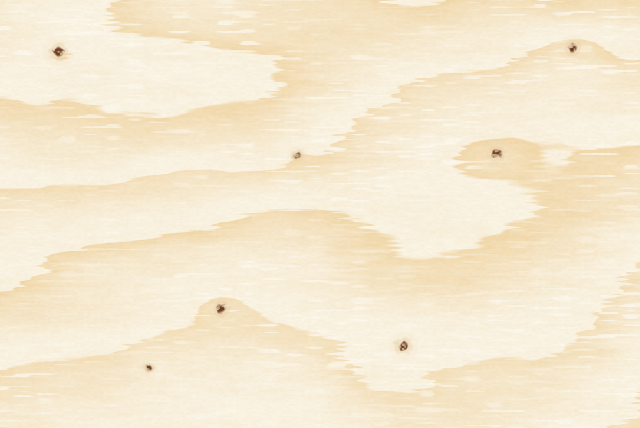
Give the GLSL for this texture, as a Shadertoy shader.

```glsl
// Pale softwood plywood: growth rings are a sawtooth over a warped, stretched
// height field, each with one ragged edge that fades slowly to cream.
// Fine fibres, white dashes and a few small brown knots lie on top.

const vec3 CREAM = vec3(0.976, 0.948, 0.882);
const vec3 TAN = vec3(0.946, 0.853, 0.685);
const vec3 DASH_WHITE = vec3(0.985, 0.968, 0.925);
const vec3 KNOT_BROWN = vec3(0.40, 0.21, 0.12);
const vec3 KNOT_HALO = vec3(0.91, 0.80, 0.62);

const vec2 RING_SLOPE = vec2(0.95, -3.7);   // ring count along x and y
const vec2 WARP_SCALE = vec2(1.5, 3.1);
const float WARP_AMOUNT = 1.5;
const float RAGGED_REACH = 0.06;            // fibre offset at ring edges
const float EDGE_WIDTH = 0.035;
const float FADE_POWER = 2.1;
const vec2 FIBRE_SCALE = vec2(14.0, 190.0);
const vec2 DASH_SCALE = vec2(19.0, 175.0);
const float GRAIN_CONTRAST = 0.022;
const int KNOT_COUNT = 7;
const float KNOT_MIN = 0.005;
const float KNOT_MAX = 0.013;

float hash(vec2 p) {
    return fract(sin(dot(p, vec2(12.9898, 78.233))) * 43758.5453);
}

float noise(vec2 p) {
    vec2 cell = floor(p);
    vec2 f = fract(p);
    f = f * f * f * (f * (f * 6.0 - 15.0) + 10.0);
    float low = mix(hash(cell), hash(cell + vec2(1.0, 0.0)), f.x);
    float high = mix(hash(cell + vec2(0.0, 1.0)), hash(cell + vec2(1.0, 1.0)), f.x);
    return mix(low, high, f.y);
}

// Scatter knots evenly along x, freely along y.
vec2 knotCentre(int i, float aspect) {
    float id = float(i);
    float x = (id + 0.15 + 0.7 * hash(vec2(id, 3.7))) / float(KNOT_COUNT);
    return vec2(x * aspect, 0.06 + 0.88 * hash(vec2(id, 8.3)));
}

float knotRadius(int i) {
    return mix(KNOT_MIN, KNOT_MAX, hash(vec2(float(i), 5.1)));
}

// Ring index plus phase; fibres pull the edges sideways, knots bend them.
float ringHeight(vec2 p, float aspect) {
    vec2 q = p;
    q.x += RAGGED_REACH * (noise(p * FIBRE_SCALE) - 0.5);
    q.x += 0.6 * RAGGED_REACH * (noise(p * vec2(9.0, 60.0) + 31.0) - 0.5);
    float h = dot(q, RING_SLOPE);
    h += WARP_AMOUNT * noise(q * WARP_SCALE + vec2(4.3, 1.7));
    h += 0.32 * noise(q * vec2(4.5, 8.0) + 17.0);
    h += 0.07 * noise(q * vec2(13.0, 30.0) + 5.0);
    for (int i = 0; i < KNOT_COUNT; i++) {
        vec2 d = (p - knotCentre(i, aspect)) / (knotRadius(i) * vec2(6.0, 3.5));
        h += 0.25 * exp(-dot(d, d));
    }
    return h;
}

// Sharp on one side of each ring, slow fade on the other.
float ringTone(float h) {
    float phase = fract(h);
    float width = max(EDGE_WIDTH, fwidth(h));
    float strength = 0.8 + 0.3 * hash(vec2(floor(h), 2.0));
    return strength * pow(1.0 - phase, FADE_POWER) * smoothstep(0.0, width, phase);
}

vec3 addKnots(vec3 colour, vec2 p, float aspect, float pixel) {
    for (int i = 0; i < KNOT_COUNT; i++) {
        float radius = knotRadius(i);
        vec2 d = p - knotCentre(i, aspect);
        float wobble = 0.7 * (noise(p * 110.0) - 0.5);
        float r = length(d * vec2(0.9, 1.0)) / radius + wobble;
        float soft = 0.2 + pixel / radius;

        // Faint growth rings in a tan halo, then a broken brown core.
        float halo = exp(-0.28 * r * r) * (0.65 + 0.25 * sin(r * 5.0));
        colour = mix(colour, KNOT_HALO, halo);
        float core = 1.0 - smoothstep(0.85 - soft, 0.85 + soft, r);
        float broken = smoothstep(0.25, 0.6, noise(p * 190.0 + 9.0));
        colour = mix(colour, KNOT_BROWN, core * mix(0.3, 0.95, broken));
    }
    return colour;
}

void mainImage(out vec4 fragColor, in vec2 fragCoord) {
    vec2 p = fragCoord / iResolution.y;
    float aspect = iResolution.x / iResolution.y;

    // Rings with soft mottling
    float tone = ringTone(ringHeight(p, aspect));
    tone += 0.22 * (noise(p * vec2(5.0, 24.0) + 41.0) - 0.42);
    tone += 0.16 * (noise(p * vec2(24.0, 150.0) + 13.0) - 0.5);
    vec3 colour = mix(CREAM, TAN, clamp(tone, 0.0, 1.1));

    // Pale fibre dashes, gathered in patches
    float patches = smoothstep(0.25, 0.75, noise(p * vec2(4.0, 11.0) + 23.0));
    float dashes = smoothstep(0.70, 0.90, noise(p * DASH_SCALE + 57.0));
    colour = mix(colour, DASH_WHITE, dashes * mix(0.3, 0.8, patches));

    // Fine grain
    float grain = noise(p * vec2(130.0, 260.0)) - 0.5;
    colour += GRAIN_CONTRAST * grain * vec3(0.6, 0.9, 1.3);

    colour = addKnots(colour, p, aspect, 1.0 / iResolution.y);
    fragColor = vec4(clamp(colour, 0.0, 1.0), 1.0);
}
```
